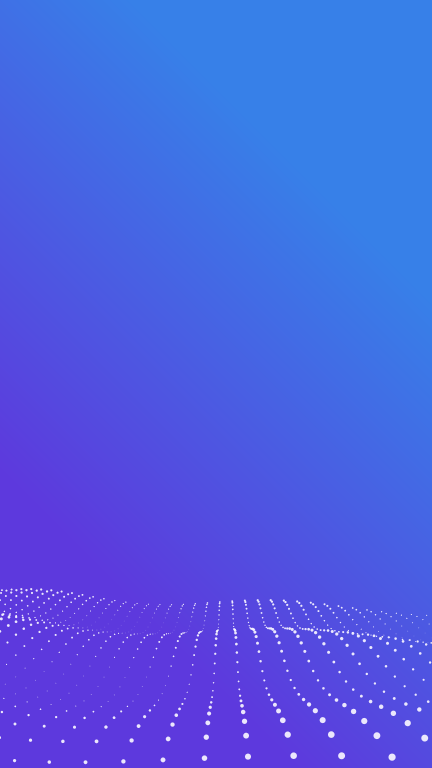
A Shadertoy shader for this background:

```glsl
#define SKY_BLUE vec3(0.216, 0.502, 0.910)
#define VIOLET vec3(0.365, 0.225, 0.865)
#define DOT_COLOR vec3(0.97, 0.96, 1.0)
#define DOT_OPACITY 0.92
#define ROWS 28
#define HORIZON 0.297
#define VANISH_X 0.013
#define CAMERA_HEIGHT 5.42
#define YAW 0.422
#define WAVE_HEIGHT 0.38

// Diagonal blend with flat corners
vec3 backdrop(vec2 fragCoord) {
    vec2 toCorner = iResolution.xy - fragCoord;
    float t = (toCorner.x + toCorner.y) / (iResolution.x + iResolution.y);
    return mix(SKY_BLUE, VIOLET, clamp((t - 0.25) / 0.5, 0.0, 1.0));
}

// Coverage of one row of dots on the rolling surface
float dotRow(vec2 p, float row, float pixel) {
    float scale = 1.0 / (17.66 + 1.628 * row);

    // Invert the projection to find the nearest column
    float across = (p.x - VANISH_X) / scale;
    float column = floor(across / (1.0 + YAW * scale * across)) + 0.5;

    // Two crossing waves set the height and size of each dot
    float waveX = cos(0.3 * (column + 6.2));
    float waveZ = cos(0.5 * (row - 7.5));
    float drop = CAMERA_HEIGHT + WAVE_HEIGHT * (waveX + waveZ)
               + column * (0.03 + 0.768 * scale);
    vec2 center = vec2(VANISH_X + scale * column / (1.0 - YAW * scale * column),
                       HORIZON - scale * drop);
    float radius = scale * max(0.043 - 0.023 * waveX - 0.020 * waveZ, 0.012);

    // Dots smaller than a pixel fade instead of shrinking
    float drawn = max(radius, 0.5 * pixel);
    float fade = radius * radius / (drawn * drawn);
    return fade * clamp((drawn - length(p - center)) / pixel + 0.5, 0.0, 1.0);
}

void mainImage(out vec4 fragColor, in vec2 fragCoord) {
    float pixel = 1.0 / iResolution.y;
    vec2 p = vec2(fragCoord.x - 0.5 * iResolution.x, fragCoord.y) * pixel;
    vec3 color = backdrop(fragCoord);

    // The surface lies wholly below the horizon
    if (p.y < HORIZON) {
        float gaps = 1.0;
        for (int i = 0; i < ROWS; i++)
            gaps *= 1.0 - DOT_OPACITY * dotRow(p, float(i), pixel);
        color = mix(DOT_COLOR, color, gaps);
    }
    fragColor = vec4(color, 1.0);
}
```
